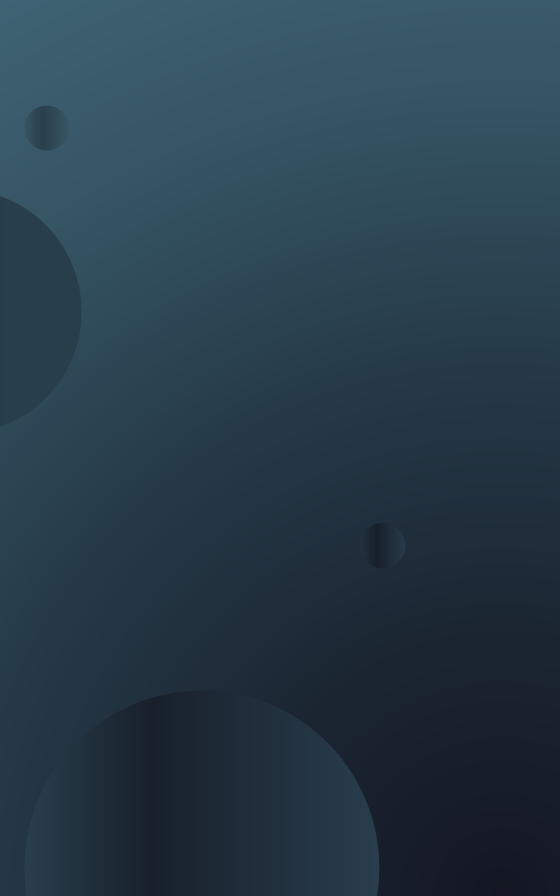
This background is drawn by a WebGL 2 fragment shader. Its source:

```glsl
#version 300 es
precision highp float;

uniform vec2 u_resolution;
out vec4 outColor;

// Lengths are fractions of the canvas height
const vec2 GLOW_CENTER = vec2(0.56, 0.0);
const float STOP_SPACING = 0.29;
const int STOP_COUNT = 5;
const vec3 SKY_STOPS[STOP_COUNT] = vec3[](
    vec3(0.076, 0.090, 0.135),
    vec3(0.107, 0.145, 0.196),
    vec3(0.144, 0.222, 0.276),
    vec3(0.204, 0.322, 0.384),
    vec3(0.251, 0.392, 0.459));

// Discs: center.xy, radius, position of the dark band across the width
const int DISC_COUNT = 4;
const vec4 DISCS[DISC_COUNT] = vec4[](
    vec4(0.2253, 0.0313, 0.1980, 0.36),
    vec4(0.4271, 0.3911, 0.0254, 0.36),
    vec4(0.0521, 0.8571, 0.0250, 0.40),
    vec4(-0.0456, 0.6523, 0.1367, 0.50));
const vec3 DISC_LEFT[DISC_COUNT] = vec3[](
    vec3(0.161, 0.247, 0.302),
    vec3(0.133, 0.200, 0.255),
    vec3(0.216, 0.333, 0.392),
    vec3(0.157, 0.239, 0.290));
const vec3 DISC_BAND[DISC_COUNT] = vec3[](
    vec3(0.094, 0.125, 0.169),
    vec3(0.094, 0.122, 0.173),
    vec3(0.165, 0.247, 0.298),
    vec3(0.157, 0.239, 0.290));
const vec3 DISC_RIGHT[DISC_COUNT] = vec3[](
    vec3(0.161, 0.243, 0.302),
    vec3(0.157, 0.231, 0.290),
    vec3(0.220, 0.333, 0.388),
    vec3(0.159, 0.245, 0.296));

// Radial gradient through evenly spaced stops
vec3 skyColor(vec2 p) {
    float t = distance(p, GLOW_CENTER) / STOP_SPACING;
    vec3 color = SKY_STOPS[0];
    for (int i = 1; i < STOP_COUNT; i++) {
        color = mix(color, SKY_STOPS[i], clamp(t - float(i - 1), 0.0, 1.0));
    }
    return color;
}

// Horizontal gradient from edge to band to edge
vec3 discColor(int i, float x) {
    float band = DISCS[i].w;
    vec3 leftSide = mix(DISC_LEFT[i], DISC_BAND[i], clamp(x / band, 0.0, 1.0));
    return mix(leftSide, DISC_RIGHT[i], clamp((x - band) / (1.0 - band), 0.0, 1.0));
}

void main() {
    vec2 p = gl_FragCoord.xy / u_resolution.y;
    float pixel = 1.0 / u_resolution.y;
    vec3 color = skyColor(p);

    // Discs with antialiased rims
    for (int i = 0; i < DISC_COUNT; i++) {
        vec2 offset = p - DISCS[i].xy;
        float radius = DISCS[i].z;
        float coverage = clamp(0.5 - (length(offset) - radius) / pixel, 0.0, 1.0);
        color = mix(color, discColor(i, 0.5 + 0.5 * offset.x / radius), coverage);
    }

    outColor = vec4(color, 1.0);
}
```
